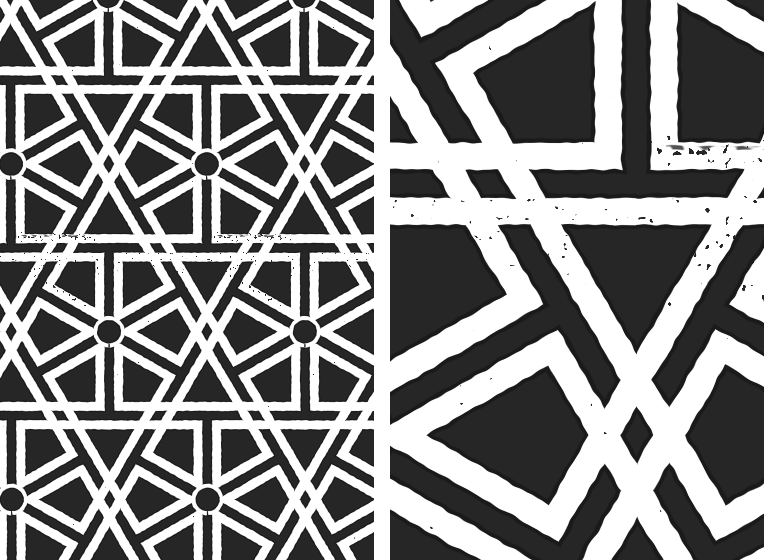
Left: the whole. Right: its middle third, enlarged.
This pattern is drawn by a Shadertoy shader. Its source:

```glsl
// Geometric lattice of spoked hexagons and triangles in white double lines on charcoal.
// Three families of parallel bands form the hexagons; a fold into sixths adds the spokes
// and hub, and gradient noise, repeated per two-row tile, roughens and chips the paint.

#define COLUMNS 1.910                // hexagons across the canvas
#define ROWS 3.339                   // hexagon rows down the canvas
#define ORIGIN vec2(0.055, 0.978)    // first hub, in columns and rows from the top left
#define SKEW 0.0025                  // slight sideways drift per unit of height
#define GAP 0.0246                   // half width of the dark band between two lines
#define LINE 0.0460                  // width of a white line
#define HUB 0.0610                   // radius of the dark hub
#define RING 0.0810                  // outer radius of the white ring round the hub
#define ROUGH 0.0035                 // wobble of the edges
#define WEAR 0.46                    // strength of the scuffed patches
#define DARK vec3(0.15)
#define RIM vec3(0.10)               // darker ink along the edges

const float ROW_HEIGHT = 0.8660254;
const float APOTHEM = 0.4330127;
const vec2 TILE = vec2(1.0, 2.0 * ROW_HEIGHT);

vec2 hashGradient(vec2 cell) {
    vec3 h = fract(cell.xyx * vec3(0.1031, 0.1030, 0.0973));
    h += dot(h, h.yzx + 33.33);
    float angle = 6.2831853 * fract((h.x + h.y) * h.z);
    return vec2(cos(angle), sin(angle));
}

float gradientNoise(vec2 p) {
    vec2 i = floor(p), f = fract(p);
    vec2 u = f * f * f * (f * (f * 6.0 - 15.0) + 10.0);
    vec2 e = vec2(0.0, 1.0);
    float a = dot(hashGradient(i), f);
    float b = dot(hashGradient(i + e.yx), f - e.yx);
    float c = dot(hashGradient(i + e.xy), f - e.xy);
    float d = dot(hashGradient(i + e.yy), f - e.yy);
    return mix(mix(a, b, u.x), mix(c, d, u.x), u.y);
}

float segmentDistance(vec2 p, vec2 a, vec2 b) {
    vec2 ab = b - a;
    return length(p - a - ab * clamp(dot(p - a, ab) / dot(ab, ab), 0.0, 1.0));
}

// Offset from the nearest hub of the triangular lattice
vec2 hexCell(vec2 p) {
    vec2 a = mod(p + 0.5 * TILE, TILE) - 0.5 * TILE;
    vec2 b = mod(p, TILE) - 0.5 * TILE;
    return dot(a, a) < dot(b, b) ? a : b;
}

// Signed distance to the white line beside a band whose axis is d away
float sideLine(float d) {
    return abs(abs(d) - GAP - 0.5 * LINE) - 0.5 * LINE;
}

// Signed distance to the white line work, negative inside
float latticeDistance(vec2 cell) {
    vec2 q = abs(cell);
    float up = q.y;
    float right = ROW_HEIGHT * q.x + 0.5 * q.y;
    float left = abs(ROW_HEIGHT * q.x - 0.5 * q.y);
    float along = max(up, right);
    float across = up > right ? q.x : abs(0.5 * q.x - ROW_HEIGHT * q.y);
    float radius = length(q);

    // Crossing bands
    float d = min(sideLine(up - APOTHEM),
              min(sideLine(right - APOTHEM), sideLine(left - APOTHEM)));
    // Spokes: outlined, with a dark core that opens into the band
    d = min(d, max(sideLine(across), along - APOTHEM + GAP));
    d = max(d, -max(across - GAP, along - APOTHEM));
    // Ring and hub, with a hairline crack below
    d = min(d, radius - RING);
    d = max(d, HUB - radius);
    return max(d, min(0.003 - q.x, min(cell.y, 0.1 - cell.y)));
}

// Amount of paint lost, from 0 to 1
float paintLoss(vec2 tile) {
    float grain = gradientNoise(tile * 62.0) + 0.6 * gradientNoise(tile * 135.0 + 7.0);
    float seam = segmentDistance(tile, vec2(0.03, 0.375), vec2(0.40, 0.375));
    float scrape = segmentDistance(tile, vec2(0.18, 0.61), vec2(0.36, 0.71));
    float patches = max(smoothstep(0.05, 0.0, seam), smoothstep(0.05, 0.0, scrape));
    patches = max(patches, 0.6 * smoothstep(0.17, 0.0, abs(tile.y - 0.52)));
    float chips = smoothstep(0.0, 0.08, grain - 0.74 + WEAR * patches);

    // Broken hairline along the seam
    float wobble = 0.004 * gradientNoise(tile * 24.0);
    float hairline = smoothstep(0.005, 0.002, abs(tile.y - 0.372 + wobble));
    hairline *= step(0.05, tile.x) * step(tile.x, 0.38);
    hairline *= smoothstep(-0.1, 0.1, gradientNoise(tile * 38.0 + 3.0));
    return max(chips, 0.8 * hairline);
}

void mainImage(out vec4 fragColor, in vec2 fragCoord) {
    // Lattice units: one between neighbouring hubs, y pointing down
    vec2 uv = fragCoord / iResolution.xy;
    vec2 p = vec2(uv.x * COLUMNS, (1.0 - uv.y) * ROWS) - ORIGIN;
    p.y *= ROW_HEIGHT;
    p.x -= SKEW * p.y;
    float pixel = COLUMNS / iResolution.x;
    vec2 tile = mod(p, TILE);

    float d = latticeDistance(hexCell(p));
    d += ROUGH * (gradientNoise(tile * 45.0) + 0.5 * gradientNoise(tile * 14.0));

    float white = smoothstep(0.7 * pixel, -0.7 * pixel, d) * (1.0 - paintLoss(tile));
    vec3 ground = mix(DARK, RIM, smoothstep(0.009, 0.005, d) * step(0.0, d));
    fragColor = vec4(mix(ground, vec3(1.0), white), 1.0);
}
```
